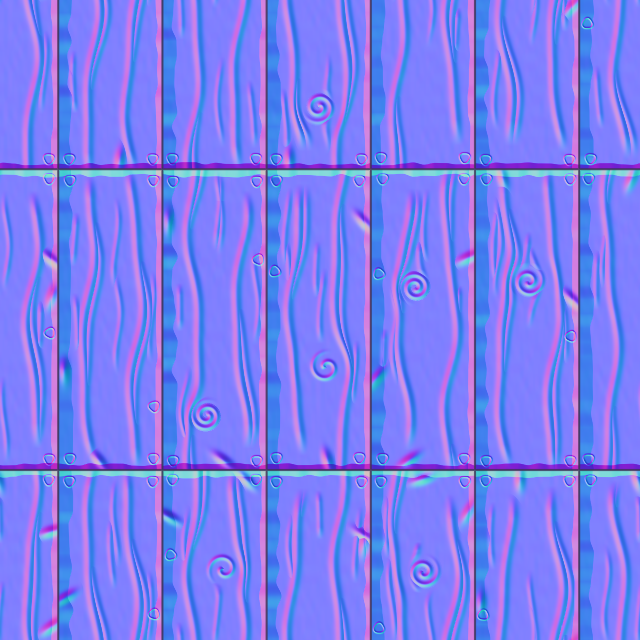
A WebGL 1 fragment shader for this texture map:

```glsl
precision highp float;
uniform vec2 u_resolution;

float hash(vec2 p) {
  return fract(sin(dot(p, vec2(127.1, 311.7))) * 43758.5453);
}

float noise(vec2 p) {
  vec2 i = floor(p), f = fract(p);
  f = f * f * (3.0 - 2.0 * f);
  return mix(mix(hash(i), hash(i + vec2(1, 0)), f.x),
             mix(hash(i + vec2(0, 1)), hash(i + vec2(1, 1)), f.x), f.y);
}

float bell(float d, float w) {
  return exp(-d * d / (w * w));
}

// Two long strands that split and rejoin, then short cracks
float grain(vec2 q, vec2 size, float seed) {
  float cut = 0.0;
  for (int i = 0; i < 7; i++) {
    float k = float(i);
    float a = hash(vec2(seed, k)), b = hash(vec2(seed, k + 20.0));
    if (i < 2) {
      float x = size.x * (0.32 + 0.42 * k + 0.12 * (a - 0.5));
      x += 0.009 * sin(q.y * (14.0 + 7.0 * a) + 6.3 * b) + 0.003 * sin(q.y * 37.0 + 9.0 * a);
      float split = 0.012 * max(0.0, sin(q.y * 11.0 + 20.0 * a));
      float reach = size.y * (0.42 + 0.2 * b);
      float ends = 1.0 - smoothstep(reach - 0.04, reach, abs(q.y - 0.5 * size.y));
      float strand = max(bell(q.x - x, 0.006), 0.7 * bell(q.x - x - split, 0.005));
      cut = max(cut, 0.0058 * ends * strand);
    } else {
      float x = size.x * (0.19 + 0.34 * mod(k - 2.0, 3.0) + 0.1 * (a - 0.5));
      x += 0.004 * sin(q.y * (16.0 + 30.0 * a) + 6.3 * b);
      float reach = 0.035 + 0.05 * a;
      float ends = 1.0 - smoothstep(0.5 * reach, reach, abs(q.y - size.y * (0.12 + 0.76 * b)));
      cut = max(cut, 0.0028 * ends * bell(q.x - x, 0.004));
    }
  }
  return cut;
}

// Spiral knot: a tight pitch gives a curl, a wide one a hook
float curl(vec2 d, float pitch, float spin) {
  float turn = atan(d.y, d.x * sign(spin - 0.5)) / 6.2832 + spin;
  float t = length(d) / pitch - turn;
  float along = (turn + floor(t + 0.5)) * pitch;
  float ends = smoothstep(0.002, 0.006, along) * (1.0 - smoothstep(0.02, 0.026, along));
  return 0.0034 * ends * bell((fract(t + 0.5) - 0.5) * pitch, 0.0033);
}

// Slanted gouges near the plank edges
float chips(vec2 q, vec2 size, float seed) {
  float cut = 0.0;
  for (int i = 0; i < 3; i++) {
    float k = float(i);
    float a = hash(vec2(seed, k + 40.0)), b = hash(vec2(seed, k + 50.0));
    vec2 c = vec2(mix(0.01, size.x - 0.01, step(0.5, a)), size.y * (0.12 + 0.76 * b));
    if (i == 0) c = vec2(size.x * (0.2 + 0.65 * a), mix(0.014, size.y - 0.014, step(0.5, b)));
    float angle = 2.6 * (hash(vec2(seed, k + 60.0)) - 0.5);
    vec2 d = q - c;
    d = vec2(cos(angle) * d.x + sin(angle) * d.y, cos(angle) * d.y - sin(angle) * d.x);
    float shown = step(k, 1.5) + step(1.5, k) * step(0.6, b);
    cut = max(cut, 0.0095 * shown * bell(d.x, 0.0065) * bell(d.y, 0.017));
  }
  return cut;
}

float nailRing(vec2 d, float seed) {
  float wobble = 0.0007 * sin(3.0 * atan(d.y, d.x) + 6.3 * seed);
  return 0.0018 * bell(length(d) - 0.0078 - wobble, 0.0013);
}

// Four corner nails and sometimes a loose one along a side
float nails(vec2 q, vec2 size, float seed) {
  vec2 side = step(0.5 * size, q);
  vec2 jitter = 0.005 * vec2(hash(vec2(seed, side.x + 70.0)), hash(vec2(seed, side.y + 72.0)));
  vec2 corner = mix(vec2(0.014), size - 0.019, side) + jitter;
  float a = hash(vec2(seed, 80.0)), b = hash(vec2(seed, 81.0));
  vec2 loose = vec2(mix(0.013, size.x - 0.013, step(0.6, a)), size.y * (0.2 + 0.6 * b));
  return max(nailRing(q - corner, seed), step(0.25, a) * nailRing(q - loose, a));
}

float height(vec2 q, vec2 size, float seed) {
  // Worn bevels: broad on the left, narrow on the other sides
  float roughY = noise(vec2(seed * 17.0, q.y * 45.0));
  float roughX = noise(vec2(q.x * 60.0, seed * 13.0));
  float h = -0.58 * max(0.0, 0.014 + 0.01 * roughY - q.x);
  h -= 0.9 * max(0.0, 0.007 + 0.005 * roughY - size.x + q.x);
  h -= 1.2 * max(0.0, 0.006 + 0.005 * roughX - q.y);
  h -= 1.0 * max(0.0, 0.007 + 0.006 * roughX - size.y + q.y);

  // Grain bends around the knot
  float shown = step(0.45, hash(vec2(seed, 90.0)));
  float a = hash(vec2(seed, 91.0)), b = hash(vec2(seed, 92.0));
  vec2 d = q - size * vec2(0.4 + 0.25 * a, 0.15 + 0.7 * b);
  float bulge = shown * bell(length(d), 0.03);
  vec2 bent = q - d * 0.75 * bulge;
  float clearing = 1.0 - shown * (1.0 - smoothstep(0.018, 0.03, length(d)));
  float cut = max(clearing * grain(bent, size, seed), shown * curl(d, 0.0105 + 0.012 * a * a, b));
  cut = max(cut, chips(q, size, seed));
  return h - cut - nails(q, size, seed) + 0.0004 * noise(q * vec2(130.0, 60.0) + seed);
}

void main() {
  vec2 uv = gl_FragCoord.xy / u_resolution;

  // Six columns, the last wider; two rows of unequal height
  vec2 p = fract(uv - vec2(0.091, 0.2656));
  float column = min(floor(p.x / 0.1628), 5.0);
  float row = step(0.47, p.y);
  vec2 q = p - vec2(column * 0.1628, row * 0.47);
  vec2 size = vec2(column > 4.5 ? 0.186 : 0.1628, mix(0.47, 0.53, row));
  float seed = column + 6.0 * row + 1.0;

  // Surface slope encoded as a normal
  float e = max(0.0008, 0.5 / u_resolution.x);
  vec2 slope = vec2(height(q + vec2(e, 0), size, seed) - height(q - vec2(e, 0), size, seed),
                    height(q + vec2(0, e), size, seed) - height(q - vec2(0, e), size, seed)) / (2.0 * e);
  vec3 color = 0.5 + 0.5 * normalize(vec3(-slope, 1.0));

  // Dark gaps between planks
  vec2 edge = min(q, size - q);
  float pixel = 1.0 / u_resolution.x;
  float gap = 1.0 - smoothstep(0.0012 - 0.5 * pixel, 0.0012 + pixel, min(edge.x, edge.y));
  gl_FragColor = vec4(mix(color, vec3(0.24, 0.2, 0.34), 0.85 * gap), 1.0);
}
```
